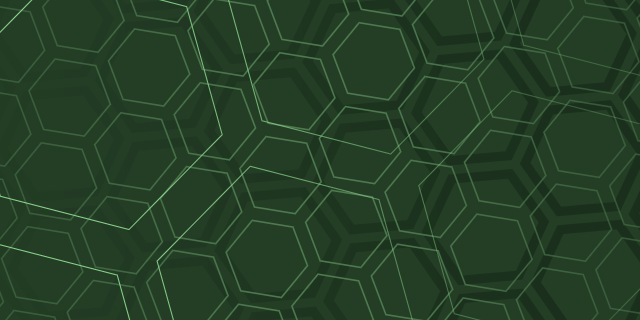
Write a WebGL 1 fragment shader that draws this background.

```glsl
precision highp float;
// Dark green backdrop of three overlaid, tilted hexagon outline grids.

uniform vec2 u_resolution;

const vec3 BASE_GREEN = vec3(0.14, 0.24, 0.145);
const vec3 SHADOW_GREEN = vec3(0.103, 0.19, 0.112);
const vec3 MID_GREEN = vec3(0.31, 0.49, 0.32);
const vec3 BRIGHT_GREEN = vec3(0.53, 0.83, 0.54);

vec2 rotate(vec2 p, float degrees) {
    float a = radians(degrees);
    float c = cos(a);
    float s = sin(a);
    return vec2(c * p.x - s * p.y, s * p.x + c * p.y);
}

// Repeats space in tiles centred on the origin.
vec2 repeatTile(vec2 p, vec2 tile) {
    return (fract(p / tile + 0.5) - 0.5) * tile;
}

// Distance measure of a flat-topped hexagon, equal to its apothem on the rim.
float hexMetric(vec2 p) {
    p = abs(p);
    return max(p.y, 0.8660254 * p.x + 0.5 * p.y);
}

// Signed distance to a grid of separate hexagons in staggered columns.
// spacing: distance between columns, distance between hexagons in a column
float hexGrid(vec2 p, vec2 center, float tilt, vec2 spacing, float apothem) {
    vec2 q = rotate(p - center, -tilt);
    vec2 tile = vec2(2.0 * spacing.x, spacing.y);
    float even = hexMetric(repeatTile(q, tile));
    float odd = hexMetric(repeatTile(q + 0.5 * tile, tile));
    return min(even, odd) - apothem;
}

// Antialiased coverage of an outline; lines finer than a pixel fade.
float stroke(float dist, float width, float pixel) {
    float inside = 0.5 * (width + pixel) - abs(dist);
    return clamp(inside, 0.0, min(width, pixel)) / pixel;
}

void main() {
    float pixel = 1.0 / u_resolution.y;
    vec2 p = gl_FragCoord.xy * pixel;
    float across = gl_FragCoord.x / u_resolution.x;
    vec3 color = BASE_GREEN;

    // Broad shadow bands, stronger toward the right
    float bands = hexGrid(p, vec2(1.484, 0.664), 5.0, vec2(0.3248, 0.375), 0.159);
    float bandFade = mix(0.18, 1.0, smoothstep(0.0, 0.85, across));
    color = mix(color, SHADOW_GREEN, stroke(bands, 0.029, pixel) * bandFade);

    // Small hexagons, strongest in the middle
    float cells = hexGrid(p, vec2(0.466, 0.789), -9.3, vec2(0.2298, 0.2654), 0.1115);
    float cellFade = mix(0.95, 0.5, smoothstep(0.05, 0.5, abs(across - 0.5)));
    color = mix(color, MID_GREEN, stroke(cells, 0.005, pixel) * cellFade);

    // Large fine hexagons, fading toward the right
    float wires = hexGrid(p, vec2(1.110, 0.919), -14.5, vec2(0.7326, 0.8664), 0.3597);
    float wireFade = mix(1.0, 0.28, smoothstep(0.1, 0.95, across));
    color = mix(color, BRIGHT_GREEN, stroke(wires, 0.0033, pixel) * wireFade);

    gl_FragColor = vec4(color, 1.0);
}
```
